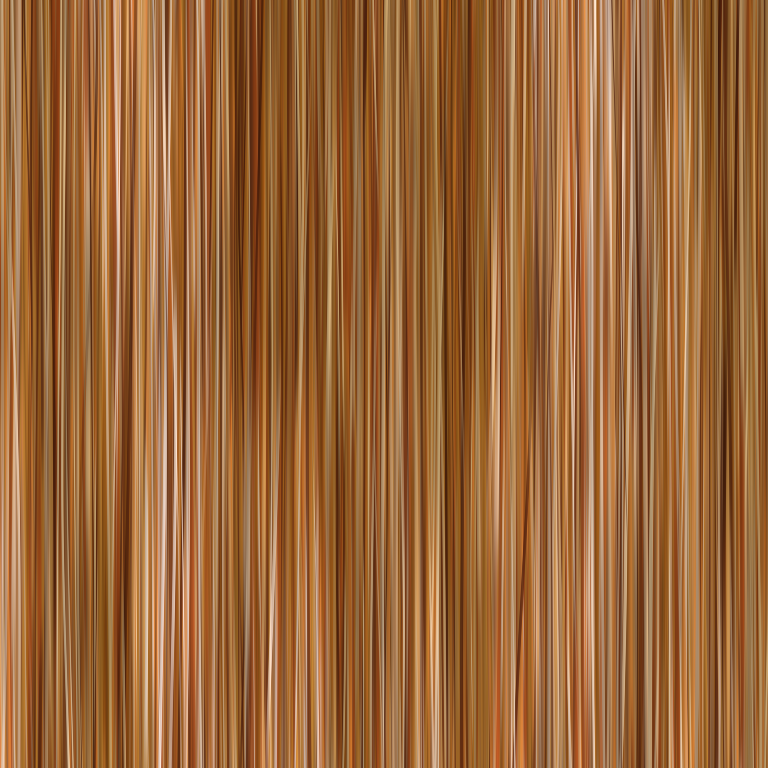
A WebGL 2 fragment shader for this texture:

```glsl
#version 300 es
precision highp float;
precision highp int;
// Dense vertical fibres in ochre, rust, tan and beige.
// Layers of thin, slightly bent strands are blended from broad to fine,
// then finished with sparse pale and dark hairs, fine grain and wide tint bands.

uniform vec2 u_resolution;
out vec4 fragColor;

const int FIBRE_LAYERS = 11;
const int HAIR_LAYERS = 4;
const vec3 PALETTE[8] = vec3[8](
    vec3(0.64, 0.42, 0.15),  // ochre
    vec3(0.55, 0.31, 0.08),  // brown
    vec3(0.72, 0.53, 0.31),  // tan
    vec3(0.59, 0.40, 0.25),  // dull brown
    vec3(0.74, 0.62, 0.51),  // beige
    vec3(0.56, 0.25, 0.09),  // rust
    vec3(0.74, 0.43, 0.17),  // orange
    vec3(0.38, 0.17, 0.07)); // dark brown
const vec3 PALE_HAIR = vec3(0.82, 0.72, 0.61);
const vec3 DARK_HAIR = vec3(0.30, 0.12, 0.05);

// Integer hash giving three values from 0 to 1
vec3 hash3(float a, float b, float c) {
    uvec3 v = uvec3(ivec3(floor(vec3(a, b, c) + 0.5)));
    v = v * 1664525u + 1013904223u;
    v.x += v.y * v.z; v.y += v.z * v.x; v.z += v.x * v.y;
    v ^= v >> 16u;
    v.x += v.y * v.z; v.y += v.z * v.x; v.z += v.x * v.y;
    return vec3(v >> 8u) / 16777216.0;
}

// Smooth noise along one axis, independent for each track and seed
float trackNoise(float t, float track, float seed) {
    float i = floor(t);
    float f = fract(t);
    f = f * f * (3.0 - 2.0 * f);
    return mix(hash3(i, track, seed).x, hash3(i + 1.0, track, seed).x, f);
}

// Smooth noise over the plane
float planeNoise(vec2 p, float seed) {
    float i = floor(p.x);
    float f = fract(p.x);
    f = f * f * (3.0 - 2.0 * f);
    return mix(trackNoise(p.y, i, seed), trackNoise(p.y, i + 1.0, seed), f);
}

// Soft coverage of a strand; all lengths are in canvas units
float strandCoverage(float offset, float halfWidth, float softness) {
    return 1.0 - smoothstep(halfWidth - softness, halfWidth + softness, abs(offset));
}

// Blends one layer of strands over the colour below
vec3 addStrands(vec3 below, vec2 uv, float columns, float layer, vec2 widths,
                float density, bool hairs, float pixel) {
    vec3 color = below;
    float shear = (hash3(layer, 3.0, 900.0).x - 0.5) * 0.024;
    float x = (uv.x + shear * (uv.y - 0.5)) * columns;
    for (int k = -1; k <= 1; k++) {
        float id = floor(x) + float(k);
        vec3 place = hash3(id, layer, 500.0);
        vec3 style = hash3(id, layer, 501.0);
        float bend = trackNoise(uv.y * 1.6 + place.z, id, layer + 100.0) - 0.5;
        float offset = (x - id - place.x - bend * 0.9) / columns;
        float halfWidth = mix(widths.x, widths.y, place.y * place.y) / columns;
        float softness = max(0.35 * halfWidth, 0.6 * pixel);
        float coverage = strandCoverage(offset, halfWidth, softness);

        // Strands fade in and out along their length
        float fade = trackNoise(uv.y * 2.6 + style.z, id, layer + 200.0);
        float alpha = smoothstep(0.15, 0.6, fade + density - 0.5);

        vec3 tone = PALETTE[min(int(style.x * 8.0), 7)];
        if (hairs) tone = style.x < 0.68 ? PALE_HAIR : DARK_HAIR;
        float light = 0.88 + 0.24 * trackNoise(uv.y * 5.0, id, layer + 300.0);
        light += 0.10 * clamp(offset / halfWidth, -1.0, 1.0);
        color = mix(color, tone * light, coverage * alpha * mix(0.6, 0.95, style.y));
    }
    return color;
}

void main() {
    vec2 uv = gl_FragCoord.xy / u_resolution.y;
    float pixel = 1.0 / u_resolution.y;

    // Soft underlying streaks
    float streak = planeNoise(uv * vec2(90.0, 2.0), 1.0);
    vec3 color = mix(PALETTE[1], PALETTE[0], streak);

    // Fibres, broad to fine
    for (int i = 0; i < FIBRE_LAYERS; i++) {
        float depth = float(i) / float(FIBRE_LAYERS - 1);
        float columns = mix(65.0, 150.0, depth);
        color = addStrands(color, uv, columns, float(i + 1), vec2(0.13, 0.46),
                           0.5, false, pixel);
    }

    // Sparse fine hairs
    for (int i = 0; i < HAIR_LAYERS; i++) {
        float columns = 48.0 + 9.0 * float(i);
        color = addStrands(color, uv, columns, float(i + 40), vec2(0.045, 0.12),
                           0.32, true, pixel);
    }

    // Fine lengthwise grain
    float grain = planeNoise(uv * vec2(230.0, 5.0), 2.0);
    color *= 0.88 + 0.24 * grain;

    // Wide bands, from deep ochre to pale
    float band = 0.65 * planeNoise(uv * vec2(13.0, 1.2), 3.0)
               + 0.35 * planeNoise(uv * vec2(34.0, 1.8), 4.0);
    band = smoothstep(0.15, 0.85, band);
    color *= mix(vec3(0.87, 0.83, 0.66), vec3(1.13, 1.18, 1.34), band);

    fragColor = vec4(clamp(color, 0.0, 1.0), 1.0);
}
```
